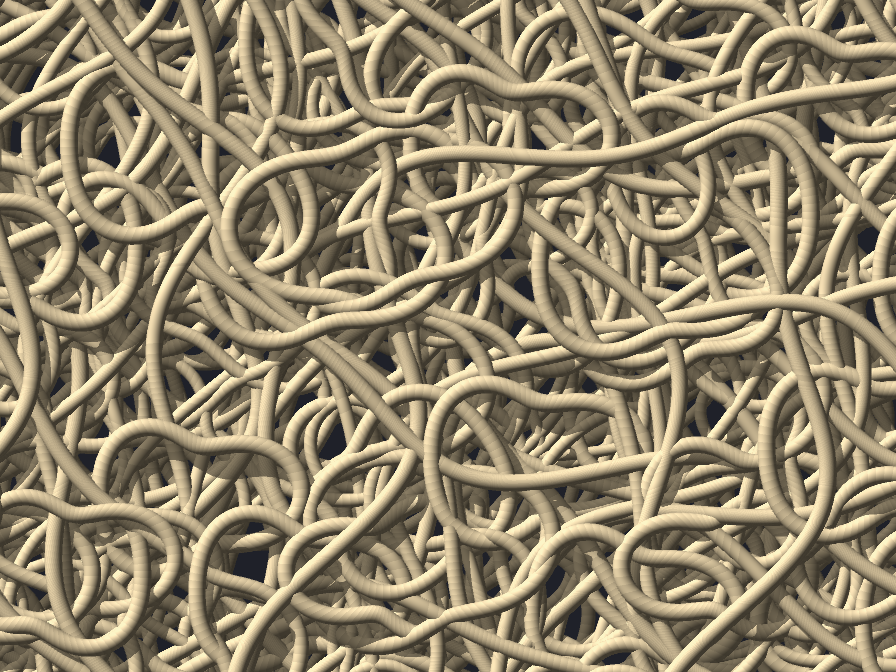
Give the GLSL for this texture, as a Shadertoy shader.

```glsl
float hash(float n) { return fract(sin(n * 12.9898) * 43758.5453); }

// Height of the topmost strand, with its normal and the distance along it
float pile(vec2 p, out vec3 normal, out float along) {
    float top = 0.0;
    normal = vec3(0, 0, 1);
    along = 0.0;
    for (int i = 0; i < 46; i++) {
        float k = float(i), level = k / 46.0;
        float angle = 6.2832 * hash(k + 0.3);
        mat2 turn = mat2(cos(angle), sin(angle), -sin(angle), cos(angle));
        vec2 q = turn * p + 9.0 * vec2(hash(k + 0.5), hash(k + 0.7));
        vec2 slope, u = vec2(1, 0);
        float d, lift, seed;
        bool isLoop = i % 2 == 1;

        if (isLoop) {
            // One bent, tilted loop per cell
            vec2 cell = floor(q / 0.5);
            seed = hash(dot(cell, vec2(1.0, 57.3)) + k * 17.1);
            vec2 c = q - 0.5 * cell - 0.25 - 0.03 * (vec2(seed, hash(seed + k)) - 0.5);
            float len = max(length(c), 0.001);
            u = c / len;
            float bend = 0.03 * (u.x * u.x - u.y * u.y) + 0.02 * u.x * (4.0 * u.x * u.x - 3.0);
            float bendRate = -0.12 * u.x * u.y - 0.06 * u.y * (3.0 - 4.0 * u.y * u.y);
            d = len - 0.11 - 0.05 * seed - bend;
            slope = u - vec2(-u.y, u.x) * bendRate / max(len, 0.08);
            lift = dot(u, vec2(cos(6.2832 * seed), sin(6.2832 * seed)));
        } else {
            // Long waves in lanes, rising and diving
            float y = q.y - 0.1 * sin(5.0 * q.x + k) - 0.035 * sin(11.0 * q.x + 2.3 * k);
            float lane = floor(y / 0.3);
            seed = hash(lane + k * 17.1);
            d = y - 0.3 * (lane + 0.3 + 0.4 * seed);
            slope = vec2(-0.5 * cos(5.0 * q.x + k) - 0.385 * cos(11.0 * q.x + 2.3 * k), 1.0);
            lift = sin(3.5 * q.x + 6.2832 * seed);
        }

        // Round cross-section
        float radius = 0.0085 + 0.005 * level;
        float across = d / (length(slope) * radius);
        if (abs(across) >= 1.0) continue;
        float bulge = sqrt(1.0 - across * across);
        float height = 0.05 + 0.1 * level + 0.04 * lift + radius * bulge;
        if (height > top) {
            top = height;
            normal = vec3((normalize(slope) * across) * turn, bulge);
            along = isLoop ? 0.14 * atan(u.y, u.x) : q.x * length(slope);
        }
    }
    return top;
}

vec3 shade(vec2 p) {
    vec3 normal, unusedNormal;
    float along, unusedAlong;
    float height = pile(p, normal, along);
    if (height <= 0.0) return vec3(0.12, 0.13, 0.16);

    // Hard shadows cast from the upper left
    float lit = 1.0;
    for (int i = 0; i < 2; i++) {
        float reach = 0.021 + 0.026 * float(i);
        float blocker = pile(p + reach * vec2(-0.66, 0.75), unusedNormal, unusedAlong);
        if (blocker > height + reach) lit = 0.32;
    }

    float diffuse = max(dot(normal, normalize(vec3(-0.55, 0.6, 0.58))), 0.0);
    float ring = 0.95 + 0.09 * fract(along / 0.011);
    float depth = mix(0.82, 1.0, smoothstep(0.03, 0.12, height));
    return min(vec3(1.0, 0.91, 0.73) * (0.25 + 0.85 * diffuse * lit) * ring * depth, vec3(0.99, 0.96, 0.78));
}

void mainImage(out vec4 fragColor, in vec2 fragCoord) {
    // Two diagonal samples smooth the edges
    vec3 color = vec3(0);
    for (int i = 0; i < 2; i++) {
        vec2 offset = (float(i) - 0.5) * vec2(0.5, 0.4);
        color += 0.5 * shade((fragCoord + offset) / iResolution.y);
    }
    fragColor = vec4(color, 1.0);
}
```
